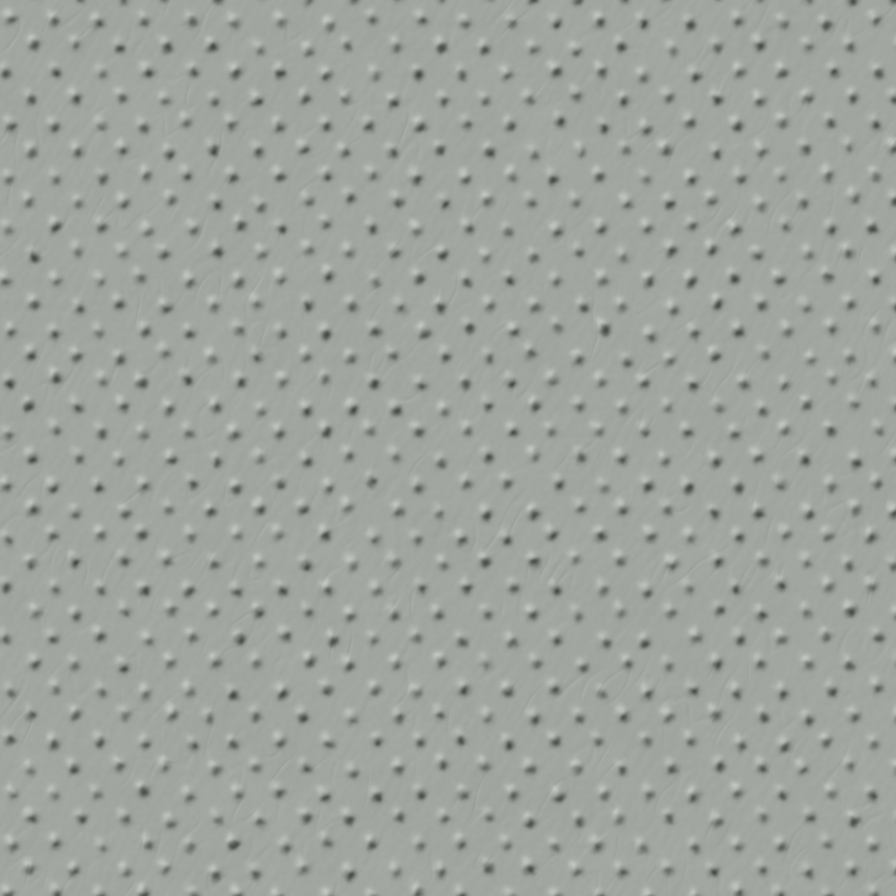
Give the GLSL for this texture, as a WebGL 1 fragment shader.

```glsl
precision highp float;
// Grey embossed leather: staggered rows of small soft pits over a faintly creased grain.

uniform vec2 u_resolution;

vec2 hash2(vec2 p) {
  p = vec2(dot(p, vec2(127.1, 311.7)), dot(p, vec2(269.5, 183.3)));
  return fract(sin(p) * 43758.545);
}

float cornerSlope(vec2 cell, vec2 corner, vec2 f) {
  return dot(hash2(cell + corner) * 2.0 - 1.0, f - corner);
}

float gradientNoise(vec2 p) {
  vec2 cell = floor(p);
  vec2 f = fract(p);
  vec2 w = f * f * f * (f * (f * 6.0 - 15.0) + 10.0);
  float low = mix(cornerSlope(cell, vec2(0.0, 0.0), f), cornerSlope(cell, vec2(1.0, 0.0), f), w.x);
  float high = mix(cornerSlope(cell, vec2(0.0, 1.0), f), cornerSlope(cell, vec2(1.0, 1.0), f), w.x);
  return mix(low, high, w.y);
}

float softSpot(vec2 d, float radius) {
  return exp(-dot(d, d) / (radius * radius));
}

// Height of the grain: streaks and thin furrows leaning up to the right.
float grainHeight(vec2 uv) {
  vec2 q = mat2(0.86, 0.5, -0.5, 0.86) * uv;
  float streaks = gradientNoise(q * vec2(105.0, 42.0));
  float furrow = 1.0 - smoothstep(0.0, 0.12, abs(gradientNoise(q * vec2(46.0, 19.0) + 7.3)));
  float patches = smoothstep(-0.1, 0.3, gradientNoise(uv * 23.0 + 3.1));
  return 0.5 * streaks - 0.45 * furrow * patches;
}

// Shade of the pits: negative in the hollow, positive on the lit rim.
float pitShade(vec2 uv) {
  vec2 spacing = vec2(0.0509, 0.0287);
  float nearRow = floor(uv.y / spacing.y + 0.5);
  float shade = 0.0;
  for (int j = -1; j <= 1; j++) {
    float row = nearRow + float(j);
    float stagger = 0.5 * mod(row, 2.0) + 0.18;
    float nearColumn = floor(uv.x / spacing.x - stagger + 0.5);
    for (int i = -1; i <= 1; i++) {
      vec2 id = vec2(nearColumn + float(i), row);
      vec2 jitter = (hash2(id + 0.37) - 0.5) * vec2(0.0085, 0.007);
      vec2 d = uv - (id + vec2(stagger, 0.0)) * spacing - jitter;
      vec2 vary = hash2(id + 51.7);

      // The hollow is a slightly tilted oval below the rim.
      vec2 h = d - vec2(0.0012, -0.0022);
      h = vec2(0.8 * h.x + 0.6 * h.y, 0.8 * h.y - 0.6 * h.x);
      h.y *= 1.0 + 0.3 * vary.y;
      shade -= mix(0.19, 0.36, vary.x) * softSpot(h, mix(0.0052, 0.0062, vary.y));

      vec2 rim = d - vec2(-0.0032, 0.0062);
      shade += mix(0.075, 0.125, vary.y) * softSpot(rim, 0.0056);
    }
  }
  return shade;
}

void main() {
  vec2 uv = gl_FragCoord.xy / min(u_resolution.x, u_resolution.y);

  // Small bends make the rows and pit outlines uneven.
  vec2 bend = vec2(gradientNoise(uv * 9.0), gradientNoise(uv * 9.0 + 31.0)) * 0.006;
  bend += vec2(gradientNoise(uv * 95.0 + 5.0), gradientNoise(uv * 95.0 + 67.0)) * 0.003;

  // Light comes from the upper left.
  float relief = grainHeight(uv + vec2(0.0018, -0.0022)) - grainHeight(uv);
  float mottle = gradientNoise(uv * 14.0 + 11.0) * 0.012 + gradientNoise(uv * 170.0) * 0.012;

  vec3 leather = vec3(0.63, 0.65, 0.63);
  vec3 color = leather + pitShade(uv + bend) + relief * 0.045 + mottle;
  gl_FragColor = vec4(clamp(color, 0.0, 1.0), 1.0);
}
```
